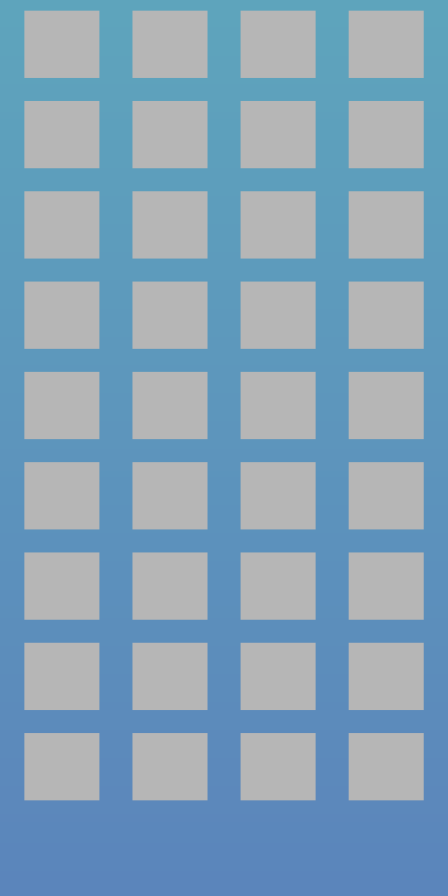
Write a WebGL 1 fragment shader that draws this pattern.

```glsl
precision highp float;
// A 4 by 9 grid of flat grey tiles over a teal to blue vertical gradient.

uniform vec2 u_resolution;

#define GRID_COUNT vec2(4.0, 9.0)
#define GRID_START vec2(0.0544, 0.0119)   // left and top margin
#define GRID_PITCH vec2(0.2413, 0.10078)
#define TILE_SIZE vec2(0.1675, 0.0751)
#define TILE_COLOR vec3(0.713, 0.713, 0.713)
#define TOP_COLOR vec3(0.368, 0.645, 0.738)
#define BOTTOM_COLOR vec3(0.358, 0.520, 0.734)

// Coverage of the nearest tile; p runs from the upper left corner.
float tileCoverage(vec2 p, vec2 pixel) {
  vec2 local = p - GRID_START - 0.5 * TILE_SIZE;
  vec2 cell = clamp(floor(local / GRID_PITCH + 0.5), vec2(0.0), GRID_COUNT - 1.0);
  vec2 inset = 0.5 * TILE_SIZE - abs(local - cell * GRID_PITCH);
  vec2 cover = clamp(inset / pixel + 0.5, 0.0, 1.0);
  return cover.x * cover.y;
}

void main() {
  vec2 uv = gl_FragCoord.xy / u_resolution;
  vec3 background = mix(BOTTOM_COLOR, TOP_COLOR, uv.y);
  float tile = tileCoverage(vec2(uv.x, 1.0 - uv.y), 1.0 / u_resolution);
  gl_FragColor = vec4(mix(background, TILE_COLOR, tile), 1.0);
}
```
